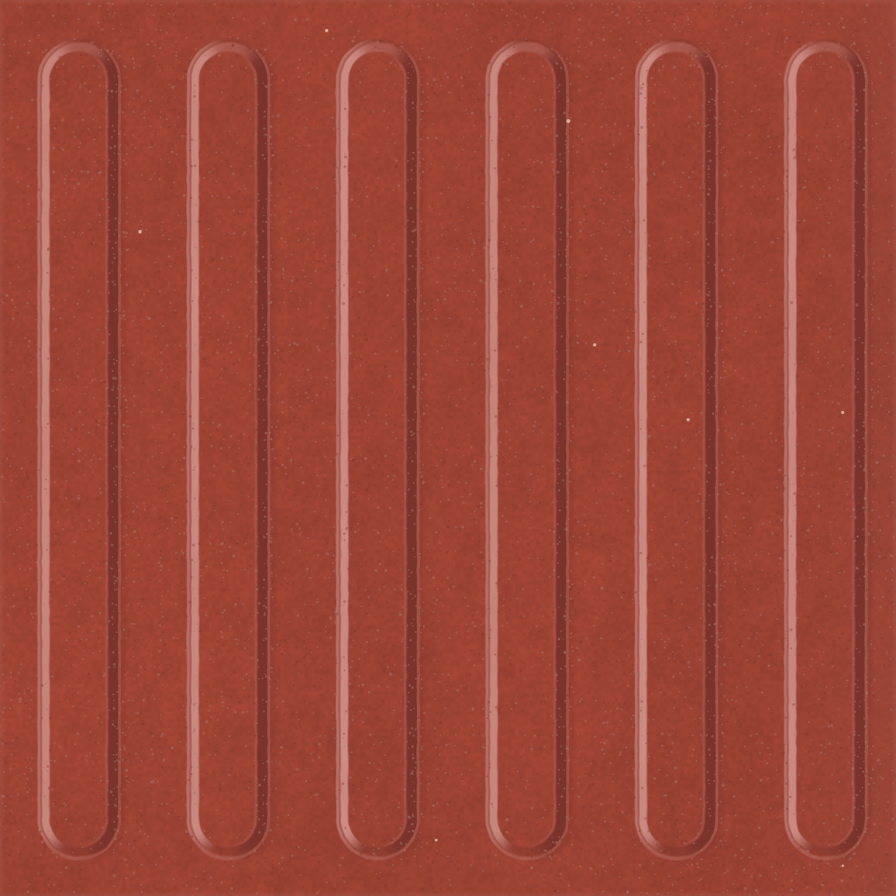
Give the GLSL for this texture, as a WebGL 1 fragment shader.

```glsl
precision highp float;
uniform vec2 u_resolution;

#define BARS 6.0
#define BAR_SHIFT vec2(0.0046, -0.0015)
#define BAR_RADIUS 0.0465
#define BAR_HALF_LENGTH 0.4585
#define BEVEL 0.0145
#define CLAY vec3(0.615, 0.262, 0.202)
#define SHADE vec3(0.475, 0.200, 0.172)
#define SHINE vec3(0.805, 0.560, 0.525)
#define RIM vec3(0.680, 0.390, 0.350)
#define DUST vec3(0.650, 0.460, 0.430)

float hash(vec2 p) {
  vec3 q = fract(p.xyx * vec3(0.1031, 0.1030, 0.0973));
  q += dot(q, q.yzx + 33.33);
  return fract((q.x + q.y) * q.z);
}

float noise(vec2 p) {
  vec2 i = floor(p), f = fract(p);
  f = f * f * (3.0 - 2.0 * f);
  return mix(mix(hash(i), hash(i + vec2(1.0, 0.0)), f.x),
             mix(hash(i + vec2(0.0, 1.0)), hash(i + 1.0), f.x), f.y);
}

// Soft stripe covering the distances from a to b
float band(float d, float a, float b, float soft) {
  return smoothstep(a - soft, a + soft, d) * (1.0 - smoothstep(b - soft, b + soft, d));
}

// One random dot in some cells of a grid
float specks(vec2 p, float cells, float chance, float radius, float soft) {
  vec2 id = floor(p * cells);
  vec2 spot = 0.25 + 0.5 * vec2(hash(id + 7.3), hash(id + 41.9));
  float r = radius * mix(0.5, 1.0, hash(id + 83.1));
  float d = length(fract(p * cells) - spot) / cells;
  return step(hash(id + 19.7), chance) * (1.0 - smoothstep(r - soft, r + soft, d));
}

void main() {
  vec2 uv = gl_FragCoord.xy / u_resolution;
  float soft = max(0.0009, 0.7 / min(u_resolution.x, u_resolution.y));

  // Rounded bar: distance to its outline and outward direction
  float id = floor(uv.x * BARS);
  vec2 p = vec2((fract(uv.x * BARS) - 0.5) / BARS, uv.y - 0.5) - BAR_SHIFT;
  float spine = BAR_HALF_LENGTH - BAR_RADIUS;
  vec2 toEdge = vec2(p.x, p.y - clamp(p.y, -spine, spine));
  float reach = length(toEdge);
  vec2 n = toEdge / max(reach, 0.0001);
  float wobble = (noise(uv * 110.0) - 0.5) * 0.0009;
  float d = reach - BAR_RADIUS + wobble;

  // Clay body with broad and fine mottling
  vec3 color = CLAY;
  color *= 1.0 + 0.05 * (noise(uv * 5.0) - 0.5) + 0.05 * (noise(uv * 48.0) - 0.5);
  color *= 1.0 + 0.08 * (noise(uv * 260.0) - 0.5);
  color = mix(color, vec3(0.57, 0.28, 0.24), 0.3 * smoothstep(0.88, 1.0, uv.x));

  // Light comes from the left, slightly from above
  float facing = dot(n, normalize(vec2(-1.0, 0.18)));
  float lit = smoothstep(0.15, 0.9, facing);
  float dark = smoothstep(0.1, 0.9, -facing);
  float ends = 1.0 - max(lit, dark);
  float gain = mix(0.82, 1.0, hash(vec2(id, 5.0))) * mix(0.88, 1.0, noise(uv * vec2(60.0, 25.0)));

  // Lit flank: pale rim, thin groove, bright slope
  color = mix(color, RIM, lit * 0.75 * band(d, -BEVEL, 0.0, soft));
  color = mix(color, SHINE, lit * gain * band(d, -BEVEL + 0.001, -0.0055, soft * 1.3));
  color = mix(color, SHINE, lit * gain * 0.45 * band(d, -0.0032, -0.0008, soft));

  // Shaded flank: dark slope between two worn edges, soft shadow beyond
  color = mix(color, SHADE, dark * 0.28 * band(d, -0.004, 0.006, 0.005));
  color = mix(color, SHADE, dark * 0.95 * band(d, -BEVEL + 0.001, -0.0025, soft * 1.5));
  color = mix(color, RIM, dark * gain * 0.45 * band(d, -BEVEL - 0.0025, -BEVEL, soft));
  color = mix(color, RIM, dark * gain * 0.6 * band(d, -0.0025, 0.0005, soft));

  // Rounded ends: faint slope, lighter on the upper crest and lower lip
  float upper = step(0.0, p.y);
  float crest = mix(band(d, -0.004, 0.0, 0.0015), band(d, -BEVEL, -0.004, 0.002), upper);
  float hollow = mix(band(d, -BEVEL, -0.005, 0.002), band(d, -0.004, 0.0, 0.002), upper);
  color = mix(color, SHADE, ends * 0.35 * hollow);
  color = mix(color, RIM, ends * 0.65 * crest);

  // Dust and pits, thicker along the shaded edges
  float wear = 0.05 + 0.12 * noise(uv * 7.0) + 0.22 * dark * band(d, -0.016, 0.008, 0.004);
  for (int i = 0; i < 3; i++) {
    float k = float(i);
    vec2 q = uv + 0.137 * k;
    color = mix(color, DUST, 0.5 * specks(q, 75.0 + 28.0 * k, wear, 0.0017 - 0.0003 * k, soft));
    color = mix(color, SHADE, 0.35 * specks(q + 0.31, 62.0 + 25.0 * k, 0.1, 0.0017, soft));
  }
  color = mix(color, vec3(0.88, 0.76, 0.66), 0.85 * specks(uv, 40.0, 0.005, 0.0024, soft));

  // Slightly pale outer border of the tile
  float border = min(min(uv.x, 1.0 - uv.x), min(uv.y, 1.0 - uv.y));
  color = mix(color, RIM, 0.25 * (1.0 - smoothstep(0.0, 0.006, border)));

  gl_FragColor = vec4(color, 1.0);
}
```
